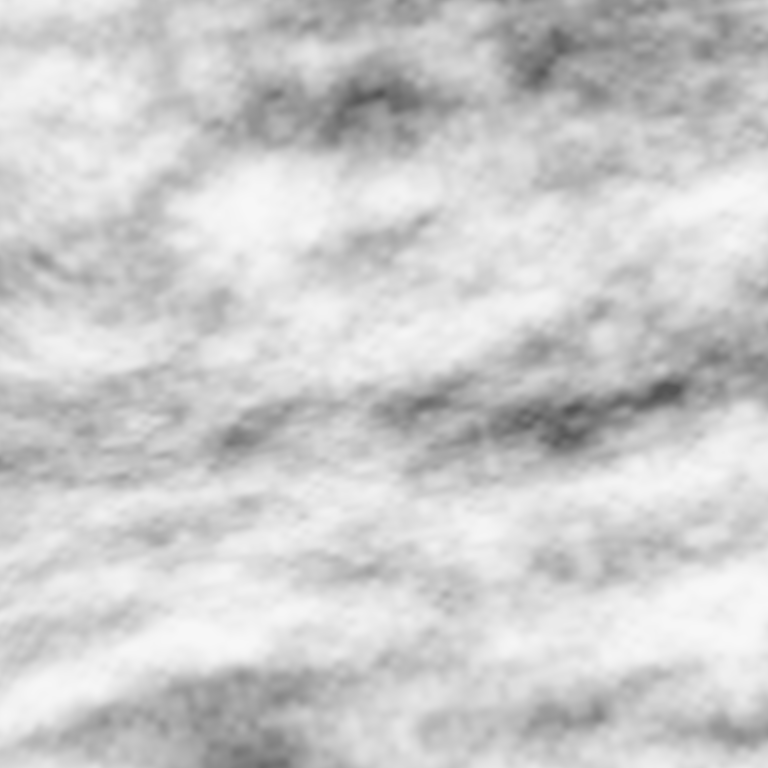
Reproduce this texture procedurally as a WebGL 2 fragment shader.

```glsl
#version 300 es
precision highp float;
// Soft grey cloud streaks with fine grain, drawn out along a rising slant.

uniform vec2 u_resolution;
out vec4 fragColor;

const float SLANT = 0.24;                    // streak direction in radians
const vec2  BASE_FREQUENCY = vec2(3.0, 10.0); // along and across the streaks
const vec2  FREQUENCY_STEP = vec2(2.2, 1.7); // finer layers grow rounder
const int   LAYERS = 5;
const float PERSISTENCE = 0.7;
const float WARP_FREQUENCY = 2.3;
const float WARP_AMOUNT = 0.025;
const float MID_GREY = 0.807;
const float CONTRAST = 0.105;
const float DARK_SKEW = 0.017;               // lengthens the dark tail
const float NOISE_DEVIATION = 0.2145;        // spread of smooth value noise

float hash(vec2 cell) {
    return fract(sin(dot(cell, vec2(127.1, 311.7))) * 43758.5453);
}

// Value noise scaled to zero mean and unit deviation.
float unitNoise(vec2 p) {
    vec2 cell = floor(p);
    vec2 f = fract(p);
    vec2 blend = f * f * (3.0 - 2.0 * f);
    float low = mix(hash(cell), hash(cell + vec2(1.0, 0.0)), blend.x);
    float high = mix(hash(cell + vec2(0.0, 1.0)), hash(cell + 1.0), blend.x);
    return (mix(low, high, blend.y) - 0.5) / NOISE_DEVIATION;
}

mat2 rotation(float angle) {
    float c = cos(angle), s = sin(angle);
    return mat2(c, -s, s, c);
}

// Layered noise, normalised so that its deviation stays near one.
float streaks(vec2 p) {
    vec2 frequency = BASE_FREQUENCY;
    float amplitude = 1.0, sum = 0.0, power = 0.0;
    for (int i = 0; i < LAYERS; i++) {
        vec2 offset = float(i) * vec2(17.3, 9.7) + 5.4;
        sum += amplitude * unitNoise(p * frequency + offset);
        power += amplitude * amplitude;
        amplitude *= PERSISTENCE;
        frequency *= FREQUENCY_STEP;
    }
    return sum * inversesqrt(power);
}

void main() {
    vec2 uv = gl_FragCoord.xy / min(u_resolution.x, u_resolution.y);
    vec2 p = rotation(SLANT) * uv;

    // Bend the streaks gently.
    p.y += WARP_AMOUNT * unitNoise(uv * WARP_FREQUENCY + 31.6);

    // Tone curve: soft highlights, deeper shadows.
    float level = clamp(streaks(p), -3.0, 3.0);
    float grey = MID_GREY + CONTRAST * level - DARK_SKEW * level * level;
    fragColor = vec4(vec3(clamp(grey, 0.0, 1.0)), 1.0);
}
```
